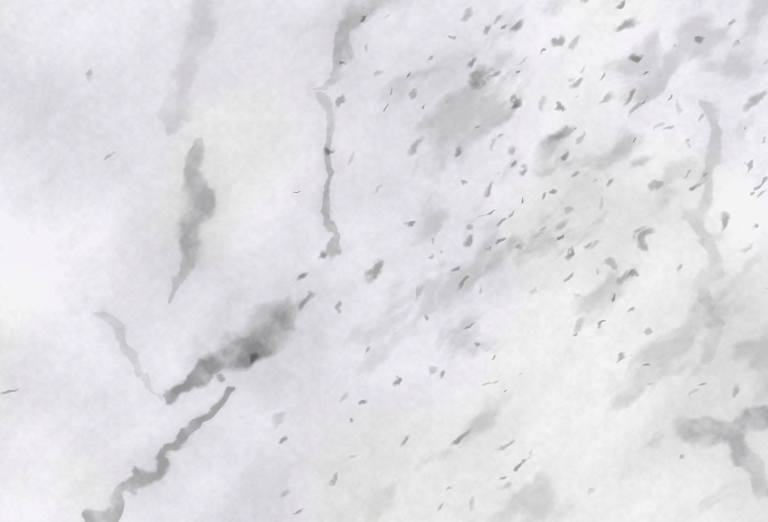
This texture is drawn by a WebGL 2 fragment shader. Its source:

```glsl
#version 300 es
precision highp float;
// Polished white marble: pale lavender clouds with warm patches, a few broad
// grey veins drawn as warped tapering strokes, and slanted specks and wisps
// made from jittered cells and stretched fractal noise.
uniform vec2 u_resolution;
out vec4 fragColor;

const float BASE_LIGHT = 0.916;     // mean brightness of the stone
const float CLOUD_CONTRAST = 0.17;
const float VEIN_DEPTH = 0.29;
const float SPECK_DEPTH = 0.28;
const float WISP_DEPTH = 0.13;
const float GRAIN_DEPTH = 0.024;
const float GRAIN_SCALE = 170.0;
const float SLANT = 0.78;           // direction of specks, radians
const vec3 LAVENDER = vec3(-0.001, -0.009, 0.019);
const vec3 WARM = vec3(0.004, 0.003, -0.006);
const vec3 NEUTRAL = vec3(0.001, -0.002, 0.005);

float hash(vec2 p) {
  return fract(sin(dot(p, vec2(127.1, 311.7))) * 43758.5);
}

float noise(vec2 p) {
  vec2 i = floor(p), f = fract(p);
  f = f * f * (3.0 - 2.0 * f);
  return mix(mix(hash(i), hash(i + vec2(1, 0)), f.x),
             mix(hash(i + vec2(0, 1)), hash(i + vec2(1, 1)), f.x), f.y);
}

float fbm(vec2 p) {
  float sum = 0.0, amp = 0.5;
  for (int i = 0; i < 5; i++) {
    sum += amp * noise(p);
    p = mat2(1.6, 1.2, -1.2, 1.6) * p + 7.3;
    amp *= 0.5;
  }
  return sum / 0.97;
}

vec2 warp(vec2 p, float scale, float amount) {
  return p + amount * (vec2(fbm(p * scale), fbm(p * scale + 31.7)) - 0.5);
}

vec2 rotate(vec2 p, float a) {
  return mat2(cos(a), -sin(a), sin(a), cos(a)) * p;
}

float glow(vec2 p, vec2 centre, vec2 radius) {
  vec2 d = (p - centre) / radius;
  return exp(-dot(d, d));
}

// Tapering stroke with a firm core and a faint halo
float stroke(vec2 p, vec2 a, vec2 b, float wa, float wb) {
  vec2 d = b - a;
  float h = clamp(dot(p - a, d) / dot(d, d), 0.0, 1.0);
  float w = mix(wa, wb, h);
  float r = length(p - a - d * h);
  return 0.78 * (1.0 - smoothstep(0.45 * w, w, r)) + 0.22 * exp(-r * r / (4.0 * w * w));
}

float veins(vec2 p) {
  vec2 q = warp(warp(p, 5.0, 0.13), 24.0, 0.045);
  // Two upright veins
  float v = 0.30 * stroke(q, vec2(0.37, 1.02), vec2(0.36, 0.76), 0.045, 0.022);
  v = max(v, 0.62 * stroke(q, vec2(0.41, 0.72), vec2(0.38, 0.56), 0.018, 0.045));
  v = max(v, 0.42 * stroke(q, vec2(0.38, 0.56), vec2(0.34, 0.42), 0.032, 0.008));
  v = max(v, 0.55 * stroke(q, vec2(0.72, 1.02), vec2(0.59, 0.85), 0.035, 0.007));
  v = max(v, 0.62 * stroke(q, vec2(0.60, 0.83), vec2(0.63, 0.50), 0.012, 0.017));
  // Dark wedge with its tail
  v = max(v, 1.05 * stroke(q, vec2(0.53, 0.38), vec2(0.35, 0.27), 0.062, 0.016));
  v = max(v, 0.82 * stroke(q, vec2(0.45, 0.25), vec2(0.30, 0.09), 0.010, 0.022));
  v = max(v, 0.75 * stroke(q, vec2(0.30, 0.09), vec2(0.13, -0.01), 0.020, 0.011));
  v = max(v, 0.42 * stroke(q, vec2(0.19, 0.41), vec2(0.33, 0.27), 0.022, 0.009));
  // Faint vein and smoky knot on the right
  v = max(v, 0.36 * stroke(q, vec2(1.36, 0.80), vec2(1.32, 0.30), 0.014, 0.018));
  v = max(v, 0.68 * stroke(q, vec2(1.33, 0.17), vec2(1.47, 0.20), 0.038, 0.034));
  v = max(v, 0.62 * stroke(q, vec2(1.39, 0.16), vec2(1.46, 0.04), 0.030, 0.020));
  float mottle = smoothstep(0.28, 0.68, fbm(p * 20.0 + 3.0));
  return v * mix(0.50, 1.12, mottle);
}

// Slanted flecks: one jittered ellipse per cell, at three sizes
float specks(vec2 p, float density) {
  vec2 q = rotate(warp(p, 22.0, 0.05), SLANT);
  float sum = 0.0;
  for (int i = 0; i < 3; i++) {
    vec2 c = q * vec2(9.0, 15.0) * (1.0 + 0.45 * float(i)) + 17.0 * float(i);
    vec2 id = floor(c);
    vec2 centre = 0.3 + 0.4 * vec2(hash(id + 1.3), hash(id + 5.9));
    float radius = mix(0.12, 0.28, hash(id + 9.1));
    float r = length((fract(c) - centre) * vec2(1.0, 1.25));
    float present = step(hash(id + 2.7), 0.48 * density);
    sum = max(sum, present * mix(0.3, 1.0, hash(id + 4.4)) * (1.0 - smoothstep(0.25 * radius, radius, r)));
  }
  return sum;
}

void main() {
  vec2 p = gl_FragCoord.xy / u_resolution.y;

  // Broad clouds and slanted streaks
  float cloud = fbm(warp(p, 2.5, 0.25) * 3.5 + 11.0) - 0.5;
  float streak = fbm(rotate(p, SLANT) * vec2(5.0, 13.0) + 4.0);
  float right = smoothstep(0.55, 0.95, p.x);
  float light = BASE_LIGHT + CLOUD_CONTRAST * cloud + 0.07 * (streak - 0.5) - 0.012 * right;

  // Grey markings
  float field = glow(p, vec2(1.08, 0.70), vec2(0.36, 0.36)) + 0.40 * glow(p, vec2(0.78, 0.22), vec2(0.30, 0.22));
  float wisp = smoothstep(0.54, 0.78, fbm(rotate(warp(p, 9.0, 0.06), SLANT) * vec2(8.0, 18.0) + 23.0));
  light -= VEIN_DEPTH * veins(p);
  light -= SPECK_DEPTH * specks(p, min(field, 1.0) + 0.03);
  light -= WISP_DEPTH * wisp * (0.12 + 0.5 * right + 0.5 * field);

  // Crystal grain, then tint by brightness
  light += GRAIN_DEPTH * (noise(p * GRAIN_SCALE) + noise(p * GRAIN_SCALE * 0.47) - 1.0);
  light = min(light, 0.957);
  float warm = smoothstep(0.46, 0.66, fbm(p * 2.6 + 40.0) + 0.10 * right);
  vec3 tint = mix(LAVENDER, WARM, 0.8 * warm);
  tint = mix(NEUTRAL, tint, smoothstep(0.74, 0.87, light));
  fragColor = vec4(clamp(light + tint, 0.0, 1.0), 1.0);
}
```
